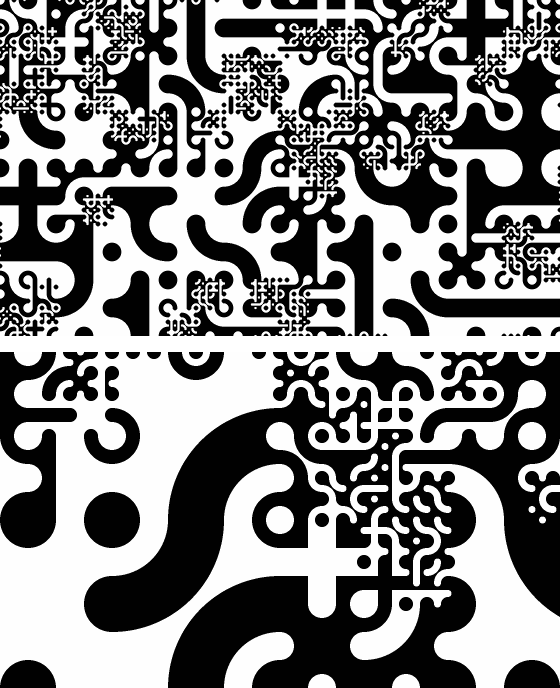
Top: the whole. Bottom: its middle third, enlarged.
Reproduce this pattern procedurally as a WebGL 1 fragment shader.

```glsl
precision highp float;
// Multi-scale winged Truchet tiling in black and white, inverted at every finer level.

uniform vec2 u_resolution;

const float ROWS = 6.0;          // coarsest tiles over the canvas height
const float FINEST = 3.0;        // index of the smallest tile level
const float SPLIT_CHANCE = 0.54;
const float STROKE = 1.0 / 6.0;  // half width of a stroke, in tiles
const float WING = 1.0 / 3.0;    // radius of a corner disc, in tiles
const int SAMPLES = 3;           // antialiasing samples per axis

float hash(vec2 cell, float seed) {
  vec3 p = fract(vec3(cell, seed) * vec3(0.1031, 0.1130, 0.0973) + 0.317);
  p += dot(p, p.yzx + 33.33);
  return fract((p.x + p.y) * p.z);
}

bool isSplit(vec2 cell, float level) {
  return level < FINEST && hash(cell, level * 7.0 + 3.0) < SPLIT_CHANCE;
}

// A tile is drawn when all its ancestors are split and it is not.
bool isTile(vec2 cell, float level) {
  if (isSplit(cell, level)) return false;
  for (int i = 0; i < 3; i++) {
    level -= 1.0;
    if (level < 0.0) break;
    cell = floor(cell * 0.5);
    if (!isSplit(cell, level)) return false;
  }
  return true;
}

vec2 quarterTurns(vec2 p, float turns) {
  if (mod(turns, 2.0) > 0.5) p = vec2(-p.y, p.x);
  return turns > 1.5 ? -p : p;
}

float disc(vec2 p, vec2 center, float radius) {
  return length(p - center) - radius;
}

float arc(vec2 p, vec2 corner) {
  return abs(length(p - corner) - 0.5) - STROKE;
}

// Signed distance to the strokes of one tile, p in -0.5 .. 0.5.
float motif(vec2 p, float pick, float turn) {
  vec2 a = abs(p);
  float dots = min(disc(a, vec2(0.5, 0.0), STROKE), disc(a, vec2(0.0, 0.5), STROKE));
  float kind = pick * 15.0;
  p = quarterTurns(p, floor(turn * 4.0));
  a = abs(p);
  float shape = dots;
  if (kind < 2.0) {                       // two arcs
    shape = min(arc(p, vec2(0.5)), arc(p, vec2(-0.5)));
  } else if (kind < 4.0) {                // straight bar
    shape = a.y - STROKE;
  } else if (kind < 5.0) {                // separate dots
    shape = dots;
  } else if (kind < 6.0) {                // four-way blob
    shape = -disc(a, vec2(0.5), WING);
  } else if (kind < 7.0) {                // square cross
    shape = min(a.x, a.y) - STROKE;
  } else if (kind < 11.0) {               // single arc
    shape = arc(p, vec2(0.5));
  } else {                                // rounded T
    shape = max(-STROKE - p.y, -disc(vec2(a.x, p.y), vec2(0.5), WING));
  }
  return min(shape, dots);
}

// Paints the levels from coarse to fine; neighbours spill over as wings.
float tiling(vec2 p) {
  float shade = 1.0;
  for (int i = 0; i < 4; i++) {
    float level = float(i);
    vec2 cell = floor(p);
    vec2 q = p - cell - 0.5;
    float ink = mod(level, 2.0);
    float ground = 1.0 - ink;
    if (isTile(cell, level)) {
      float d = motif(q, hash(cell, level + 41.0), hash(cell, level + 67.0));
      shade = d < 0.0 ? ink : ground;
    } else {
      vec2 side = step(0.0, q) * 2.0 - 1.0;
      vec2 a = abs(q);
      bool besideX = isTile(cell + vec2(side.x, 0.0), level);
      bool besideY = isTile(cell + vec2(0.0, side.y), level);
      bool diagonal = isTile(cell + side, level);
      if ((besideX || besideY || diagonal) && disc(a, vec2(0.5), WING) < 0.0) shade = ground;
      if (besideX && disc(a, vec2(0.5, 0.0), STROKE) < 0.0) shade = ink;
      if (besideY && disc(a, vec2(0.0, 0.5), STROKE) < 0.0) shade = ink;
    }
    p *= 2.0;
  }
  return shade;
}

void main() {
  float tilesPerPixel = ROWS / u_resolution.y;
  float sum = 0.0;
  for (int y = 0; y < SAMPLES; y++) {
    for (int x = 0; x < SAMPLES; x++) {
      vec2 offset = (vec2(float(x), float(y)) + 0.5) / float(SAMPLES) - 0.5;
      sum += tiling((gl_FragCoord.xy + offset) * tilesPerPixel);
    }
  }
  float coverage = sum / float(SAMPLES * SAMPLES);
  gl_FragColor = vec4(vec3(mix(0.005, 0.995, coverage)), 1.0);
}
```
